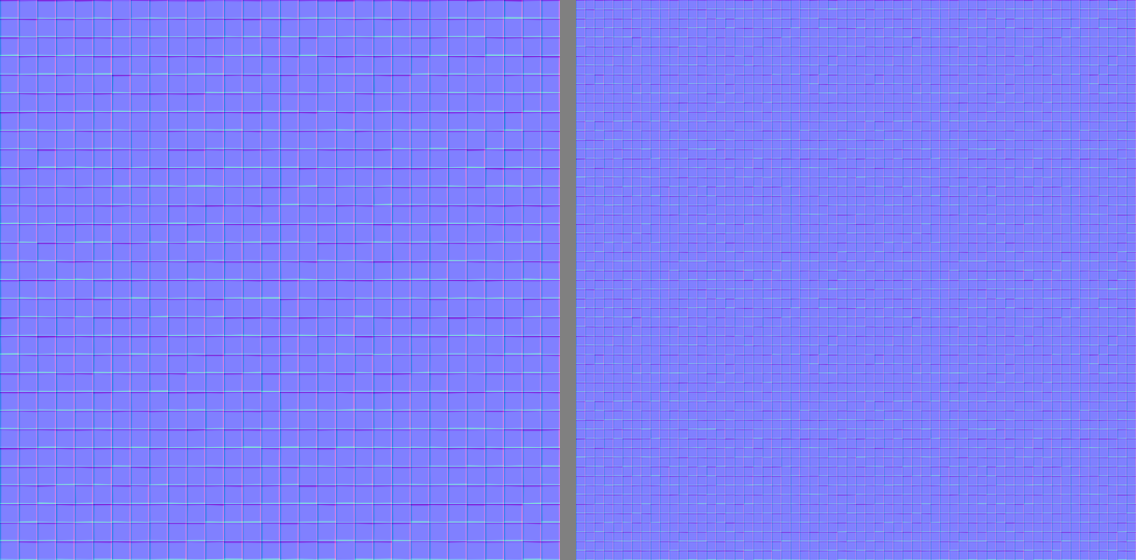
Left: one tile. Right: repeated 2 by 2.
This texture map is drawn by a WebGL 1 fragment shader. Its source:

```glsl
precision highp float;
// Tangent-space normal map of a grid of small square raised tiles.
// Each tile has four thin bevels whose width tapers along the side and whose
// steepness follows the height step to the neighbour; samples are averaged.

uniform vec2 u_resolution;

const float TILES = 30.0;         // repeats across and down
const int SAMPLES = 4;            // sub-samples per axis
const float MIN_WIDTH = 0.06;     // bevel widths, in tile units
const float MAX_WIDTH = 0.135;
const float STEEPNESS = 0.64;     // mean slope at the tile border

// Hash of a wrapped tile index, 0 to 1
float tileHash(vec2 id, float seed) {
    vec2 wrapped = mod(id, TILES);
    vec3 p = fract(vec3(wrapped.xyx + seed * 7.31) * vec3(0.1031, 0.1030, 0.0973));
    p += dot(p, p.yzx + 33.33);
    return fract((p.x + p.y) * p.z);
}

// Slope of one bevel: distance from the side, position along it
float bevelSlope(float dist, float along, vec2 id, vec2 toNeighbour,
                 float seed, float variation) {
    float taper = mix(tileHash(id, seed), tileHash(id, seed + 1.0), along);
    float width = mix(MIN_WIDTH, MAX_WIDTH, mix(0.5, taper, variation));
    float heightStep = tileHash(id, 1.0) - tileHash(id + toNeighbour, 1.0);
    float steepness = STEEPNESS * clamp(1.0 + variation * heightStep, 0.3, 1.7);
    return steepness * (1.0 - smoothstep(0.2 * width, width, dist));
}

// Unit normal at a point measured in tiles; green points down the canvas
vec3 tileNormal(vec2 p) {
    vec2 id = floor(p);
    vec2 f = p - id;
    float left = bevelSlope(f.x, f.y, id, vec2(-1.0, 0.0), 3.0, 0.5);
    float right = bevelSlope(1.0 - f.x, f.y, id, vec2(1.0, 0.0), 5.0, 0.5);
    float bottom = bevelSlope(f.y, f.x, id, vec2(0.0, -1.0), 7.0, 0.85);
    float top = bevelSlope(1.0 - f.y, f.x, id, vec2(0.0, 1.0), 9.0, 0.85);
    return normalize(vec3(right - left, bottom - top, 1.0));
}

// Box-filtered normal over one pixel
vec3 smoothNormal(vec2 pixel, vec2 resolution) {
    vec3 sum = vec3(0.0);
    for (int y = 0; y < SAMPLES; y++) {
        for (int x = 0; x < SAMPLES; x++) {
            vec2 offset = (vec2(float(x), float(y)) + 0.5) / float(SAMPLES) - 0.5;
            sum += tileNormal((pixel + offset) / resolution * TILES);
        }
    }
    return sum / float(SAMPLES * SAMPLES);
}

void main() {
    vec3 normal = smoothNormal(gl_FragCoord.xy, u_resolution);
    gl_FragColor = vec4(normal * 0.5 + 0.5, 1.0);
}
```
